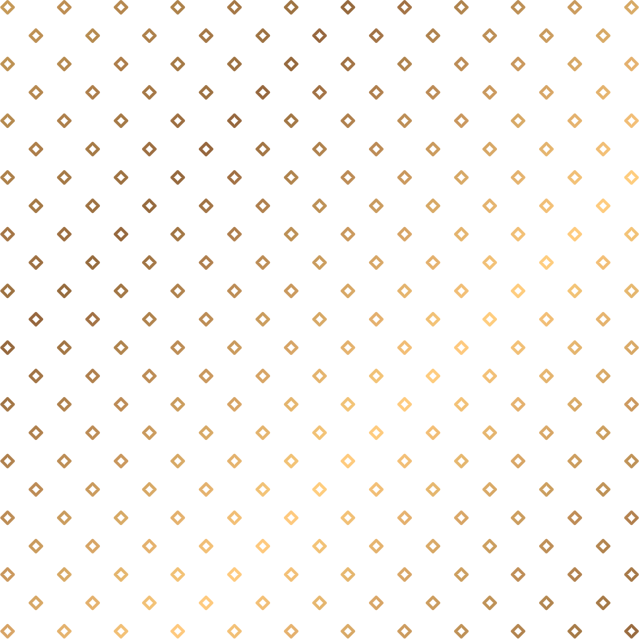
This pattern is drawn by a three.js fragment shader. Its source:

```glsl
// Small hollow diamonds on a staggered lattice over white, in metallic gold.
// Each is an outlined square SDF turned 45 degrees; one diagonal gradient
// runs across all of them, with a slight hash-based hue drift per diamond.

#define PITCH 0.08863               // spacing of one sublattice
#define ORIGIN vec2(0.0118, 0.0137) // centre of the lower left diamond
#define RADIUS 0.00905              // centre to tip, along the stroke's middle
#define STROKE 0.0046               // outline width
#define HUE_DRIFT 0.012             // green variation between diamonds
#define DARK_AT 0.277               // gradient position of the brown band
#define BRIGHT_AT 0.632             // gradient position of the bright band
#define PAPER vec3(1.0)
#define GOLD vec3(0.78, 0.60, 0.34)
#define BROWN vec3(0.58, 0.40, 0.23)
#define BRIGHT vec3(1.0, 0.80, 0.49)

varying vec2 vUv;

float hash(vec2 p) {
  return fract(sin(dot(p, vec2(127.1, 311.7))) * 43758.5);
}

// Nearest centre of the square lattice and its half-step copy
vec2 nearestCentre(vec2 p) {
  vec2 corner = floor(p + 0.5);
  vec2 middle = floor(p) + 0.5;
  return distance(p, corner) < distance(p, middle) ? corner : middle;
}

// Exact signed distance to a square standing on its corner
float diamondDistance(vec2 p, float tip) {
  vec2 turned = vec2(p.x + p.y, p.x - p.y) * 0.70711;
  vec2 q = abs(turned) - tip * 0.70711;
  return length(max(q, 0.0)) + min(max(q.x, q.y), 0.0);
}

// Metallic ramp: gold, brown, bright gold, brown
vec3 metal(float t) {
  vec3 color = mix(GOLD, BROWN, clamp(t / DARK_AT, 0.0, 1.0));
  color = mix(color, BRIGHT, clamp((t - DARK_AT) / (BRIGHT_AT - DARK_AT), 0.0, 1.0));
  return mix(color, BROWN, clamp((t - BRIGHT_AT) / (1.0 - BRIGHT_AT), 0.0, 1.0));
}

void main() {
  // Lattice
  vec2 p = (vUv - ORIGIN) / PITCH;
  vec2 centre = nearestCentre(p);
  vec2 local = (p - centre) * PITCH;

  // Outline, rounded outside and sharp inside
  float d = abs(diamondDistance(local, RADIUS)) - 0.5 * STROKE;
  float pixel = max(fwidth(vUv.x), 1e-5);
  float ink = 1.0 - smoothstep(-0.75 * pixel, 0.75 * pixel, d);

  // Gradient from top left to bottom right
  vec3 color = metal(0.5 * (vUv.x + 1.0 - vUv.y));
  color.g += HUE_DRIFT * (2.0 * hash(centre * 2.0) - 1.0);

  gl_FragColor = vec4(mix(PAPER, color, ink), 1.0);
}
```
